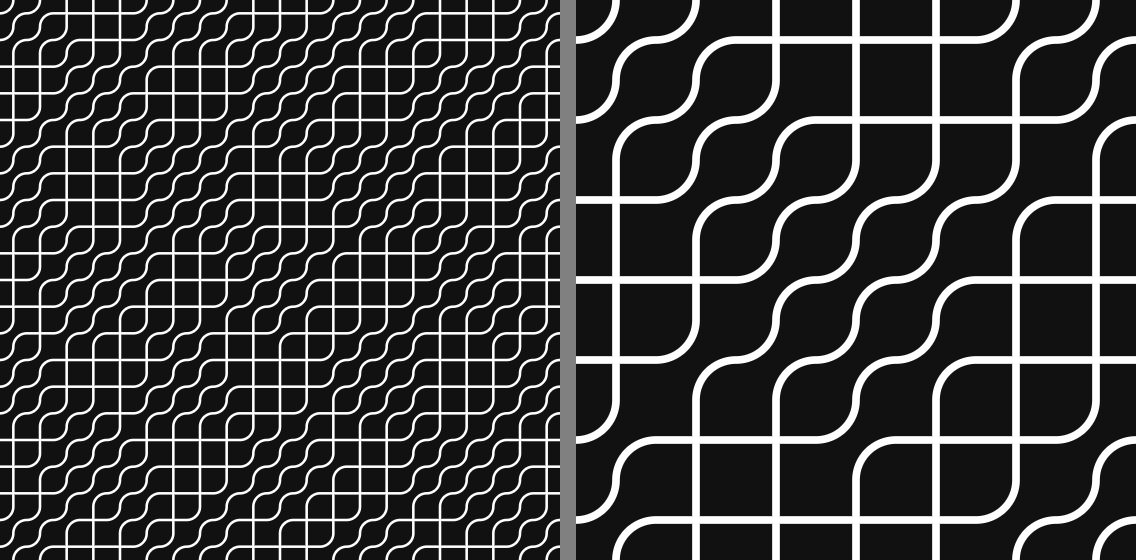
Left, the full canvas; right, a detail of the centre.
Give the GLSL for this pattern, as a WebGL 2 fragment shader.

```glsl
#version 300 es
precision highp float;

uniform vec2 u_resolution;
out vec4 fragColor;

const float TILES = 21.0;
const float HALF_WIDTH = 0.048;
const float WAVE_PERIOD = 7.0;
const float TAU = 6.2831853;
const vec3 GROUND = vec3(0.065);
const vec3 LINE = vec3(1.0);

float hash(vec2 p) {
    return fract(sin(dot(p, vec2(12.9898, 78.233))) * 43758.5453);
}

// Two straight strokes through the tile centre
float crossDistance(vec2 p) {
    return min(abs(p.x), abs(p.y));
}

// Quarter circles around the upper left and lower right corners
float arcDistance(vec2 p, vec2 corner) {
    return min(abs(length(p - corner) - 0.5), abs(length(p + corner) - 0.5));
}

// Soft checkered wave, roughened by noise, that decides where arcs go
bool hasArcs(vec2 tile, float period, float roughness) {
    vec2 wave = cos(TAU * (tile - floor(TILES * 0.5)) / period);
    float noise = 2.0 * hash(tile) - 1.0;
    return wave.x * wave.y + roughness * noise > -0.15;
}

// Coverage of a stroke, with an edge one pixel wide
float stroke(float distance, float halfWidth, float pixel) {
    return clamp(0.5 + (halfWidth - distance) / pixel, 0.0, 1.0);
}

void main() {
    float pixel = TILES / min(u_resolution.x, u_resolution.y);
    vec2 position = gl_FragCoord.xy * pixel;
    vec2 tile = floor(position);
    vec2 local = fract(position) - 0.5;

    float distance = hasArcs(tile, WAVE_PERIOD, 0.38)
        ? arcDistance(local, vec2(-0.5, 0.5))
        : crossDistance(local);

    float coverage = stroke(distance, HALF_WIDTH, pixel);
    fragColor = vec4(mix(GROUND, LINE, coverage), 1.0);
}
```
